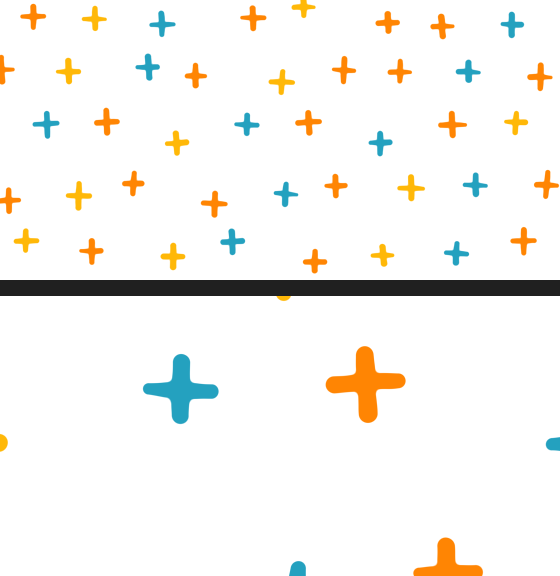
Top: the whole. Bottom: its middle third, enlarged.
Reproduce this pattern procedurally as a WebGL 2 fragment shader.

```glsl
#version 300 es
precision highp float;
// Scattered hand-cut plus signs in orange, teal and yellow on white paper.
// A staggered, jittered grid places them; each is four tapered capsules
// blended together, with gradient noise making the outline uneven.

#define CELL vec2(0.245, 0.21)      // grid spacing, in canvas heights
#define JITTER 0.4                  // share of a cell a plus may wander
#define ARM_LENGTH 0.047            // centre to tip
#define ARM_RADIUS 0.0116           // half thickness
#define WOBBLE 0.0016               // outline unevenness
#define WOBBLE_SCALE 38.0           // outline noise frequency
#define ORANGE_SHARE 0.45
#define TEAL_SHARE 0.29
#define ORANGE vec3(1.0, 0.52, 0.01)
#define TEAL vec3(0.14, 0.63, 0.75)
#define YELLOW vec3(1.0, 0.72, 0.03)

uniform vec2 u_resolution;
out vec4 fragColor;

vec2 hash2(vec2 p) {
    vec3 q = fract(p.xyx * vec3(0.1031, 0.1030, 0.0973));
    q += dot(q, q.yzx + 33.33);
    return fract((q.xx + q.yz) * q.zy);
}

float gradientDot(vec2 corner, vec2 offset) {
    float angle = 6.2832 * hash2(corner + 71.0).x;
    return dot(vec2(cos(angle), sin(angle)), offset);
}

float gradientNoise(vec2 p) {
    vec2 i = floor(p), f = fract(p);
    vec2 u = f * f * f * (f * (f * 6.0 - 15.0) + 10.0);
    vec2 e = vec2(1.0, 0.0);
    float low = mix(gradientDot(i, f), gradientDot(i + e, f - e), u.x);
    float high = mix(gradientDot(i + e.yx, f - e.yx), gradientDot(i + 1.0, f - 1.0), u.x);
    return mix(low, high, u.y);
}

float smoothMin(float a, float b, float k) {
    float h = max(k - abs(a - b), 0.0) / k;
    return min(a, b) - 0.25 * k * h * h;
}

// Capsule from the origin to the tip whose radius changes along the way.
float taperedArm(vec2 p, vec2 tip, float baseRadius, float tipRadius) {
    float t = clamp(dot(p, tip) / dot(tip, tip), 0.0, 1.0);
    return length(p - tip * t) - mix(baseRadius, tipRadius, t);
}

float plusSign(vec2 p, vec2 cell) {
    // Slight tilt and an overall size
    vec2 style = hash2(cell + 17.0);
    float tilt = (style.x - 0.5) * 0.12;
    p = mat2(cos(tilt), -sin(tilt), sin(tilt), cos(tilt)) * p;
    float size = mix(0.92, 1.08, style.y);

    float d = 1.0;
    for (int i = 0; i < 4; i++) {
        float quarter = float(i) * 1.5708;
        vec2 direction = vec2(cos(quarter), sin(quarter));
        bool sideways = i % 2 == 0;
        vec2 vary = hash2(cell + 29.0 + 13.0 * float(i));

        // Side arms are slimmer, shorter and often pointed
        float reach = ARM_LENGTH * size * mix(0.9, 1.08, vary.x);
        reach *= sideways ? 0.96 : 1.0;
        float base = ARM_RADIUS * (sideways ? 0.9 : 0.97);
        float end = ARM_RADIUS * (sideways ? mix(0.52, 0.92, vary.y) : mix(0.74, 1.0, vary.y));
        vec2 bend = vec2(-direction.y, direction.x) * (vary.y - 0.5) * 0.004;
        float arm = taperedArm(p, direction * (reach - end) + bend, base, end);
        d = smoothMin(d, arm, 0.006);
    }
    return d + WOBBLE * gradientNoise(p * WOBBLE_SCALE + cell * 7.3);
}

vec3 plusColour(vec2 cell) {
    // Golden-ratio steps keep the three colours well mixed along a row
    float pick = fract(cell.x * 0.618034 + hash2(vec2(cell.y, 5.0)).x);
    if (pick < ORANGE_SHARE) return ORANGE;
    return pick < ORANGE_SHARE + TEAL_SHARE ? TEAL : YELLOW;
}

void main() {
    vec2 p = gl_FragCoord.xy / u_resolution.y;
    float pixel = 1.0 / u_resolution.y;
    vec3 colour = vec3(1.0);

    // Visit the neighbouring cells of the staggered grid
    for (int dy = -1; dy <= 1; dy++) {
        float row = floor(p.y / CELL.y) + float(dy);
        float stagger = 0.5 * mod(row, 2.0);
        for (int dx = -1; dx <= 1; dx++) {
            float column = floor(p.x / CELL.x - stagger) + float(dx);
            vec2 cell = vec2(column, row) + 11.0;
            vec2 wander = (hash2(cell) - 0.5) * JITTER;
            vec2 centre = (vec2(column + stagger, row) + 0.5 + wander) * CELL;
            float d = plusSign(p - centre, cell);
            float cover = 1.0 - smoothstep(-0.75 * pixel, 0.75 * pixel, d);
            colour = mix(colour, plusColour(cell), cover);
        }
    }
    fragColor = vec4(colour, 1.0);
}
```
